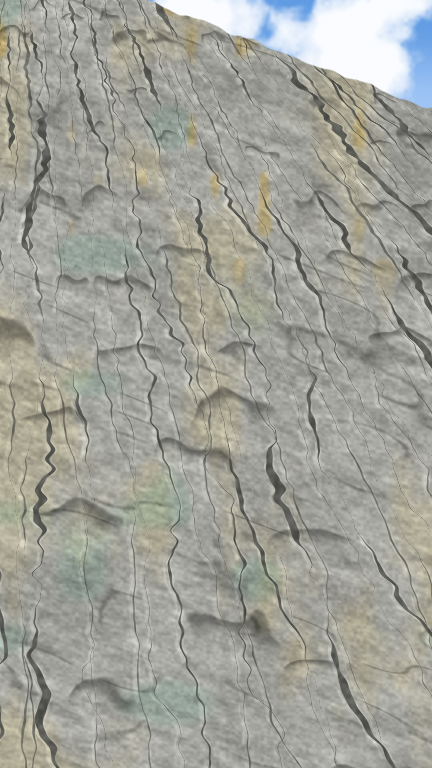
Reproduce this texture procedurally as a Shadertoy shader.

```glsl
float hash(vec2 p) {
    vec3 q = fract(p.xyx * 0.1031);
    q += dot(q, q.yzx + 33.33);
    return fract((q.x + q.y) * q.z);
}

float noise(vec2 p) {
    vec2 i = floor(p), f = fract(p);
    f = f * f * (3.0 - 2.0 * f);
    return mix(mix(hash(i), hash(i + vec2(1, 0)), f.x),
               mix(hash(i + vec2(0, 1)), hash(i + 1.0), f.x), f.y);
}

float fbm(vec2 p) {
    float sum = 0.0, gain = 0.5;
    for (int i = 0; i < 4; i++) {
        sum += gain * noise(p);
        p = p * 2.03 + 17.3;
        gain *= 0.5;
    }
    return sum;
}

// Bedding runs gently down to the right
vec2 bedding(vec2 p) {
    return mat2(0.93, 0.36, -0.36, 0.93) * p + 5.0;
}

float rockHeight(vec2 p) {
    return fbm(bedding(p) * vec2(20, 44));
}

// Broken seams fanning out down the wall: x = dark gap, y = pale chipped rim
vec2 cracks(vec2 wall, float depth, float spacing, float maxWidth, float seed) {
    vec2 result = vec2(0);
    float x = wall.x / spacing, v = wall.y + 3.0;
    for (int i = -2; i <= 2; i++) {
        float id = floor(x) + float(i);
        float row = id * 7.37 + seed;
        float center = id + 0.5 + 0.5 * (hash(vec2(id, seed)) - 0.5);
        center += 0.85 * (noise(vec2(v * 5.0, row)) - 0.5);
        center += 0.34 * (noise(vec2(v * 23.0, row + 40.0)) - 0.5);
        center += 0.16 * (noise(vec2(v * 75.0, row + 80.0)) - 0.5);
        float side = (x - center) * spacing * depth;
        float open = smoothstep(0.22, 0.95, noise(vec2(v * 9.0, row + 120.0)));
        open *= 0.35 + 0.65 * hash(vec2(id, seed + 9.0));
        float width = maxWidth * open * (0.4 + 1.1 * noise(vec2(v * 65.0, row + 160.0))) - 0.0003;
        float gap = 1.0 - smoothstep(width - 0.0008, width + 0.0011, abs(side));
        float chips = smoothstep(0.4, 0.6, noise(vec2(v * 70.0, row + 200.0 + side * 180.0)));
        float rim = 1.0 - smoothstep(0.002, 0.0065, abs(side + 0.002) - width);
        result = max(result, vec2(gap, rim * chips * smoothstep(0.0, 0.15, open)));
    }
    return result;
}

// Shallow hollows: x = shadow under the upper lip, y = lit floor
vec2 hollows(vec2 wall) {
    vec2 result = vec2(0), g = wall / 0.135;
    vec2 warp = vec2(noise(g * 4.0 + 30.0), noise(g * 4.0 + 70.0)) - 0.5;
    for (int j = -1; j <= 1; j++)
    for (int i = -1; i <= 1; i++) {
        vec2 id = floor(g) + vec2(i, j);
        vec2 jitter = vec2(hash(id + 50.0), hash(id + 90.0)) - 0.5;
        float present = step(0.42, hash(id + 130.0));
        float radius = mix(0.2, 0.42, hash(id + 170.0));
        vec2 r = (g - id - 0.5 - 0.6 * jitter + 0.3 * warp) / (radius * vec2(1.15, 0.8));
        float l = length(r);
        float lip = smoothstep(0.4, 0.93, l) * (1.0 - smoothstep(0.93, 1.08, l));
        lip *= smoothstep(0.0, 0.75, -r.y);
        float base = (1.0 - smoothstep(0.5, 1.1, l)) * smoothstep(-0.4, 0.4, r.y);
        result = max(result, present * vec2(lip, base));
    }
    return result;
}

vec3 skyColor(vec2 p) {
    vec3 blue = mix(vec3(0.62, 0.77, 0.96), vec3(0.38, 0.61, 0.89), smoothstep(0.86, 0.98, p.y));
    float left = 1.0 - length((p - vec2(0.262, 0.99)) / vec2(0.078, 0.055));
    float right = 1.0 - length((p - vec2(0.46, 0.958)) / vec2(0.1, 0.09));
    float cloud = max(left, right) + 1.3 * (fbm(p * 22.0) - 0.46);
    vec3 white = mix(vec3(0.86, 0.91, 0.98), vec3(0.98, 0.99, 1.0), smoothstep(0.1, 0.45, cloud));
    return mix(blue, white, smoothstep(-0.12, 0.2, cloud));
}

vec3 rockColor(vec2 p) {
    float depth = 1.35 - p.y;
    vec2 wall = vec2((p.x - 0.03) / depth, log(depth));
    vec2 bed = bedding(p);

    // Relief, grain and bedding lines
    float tone = 0.632 + 0.5 * (rockHeight(p) - rockHeight(p + vec2(0.0012, 0.003)));
    tone += 0.14 * (fbm(p * 9.0 + 3.0) - 0.47);
    tone += 0.09 * (noise(p * 240.0) - 0.5) + 0.07 * (noise(p * 110.0 + 9.0) - 0.5);
    float line = 1.0 - smoothstep(0.0, 0.075, abs(noise(bed * vec2(10, 42)) - 0.5));
    tone -= 0.13 * line * smoothstep(0.45, 0.7, noise(bed * vec2(16, 24) + 60.0));
    vec3 color = tone * vec3(1.005, 1.005, 0.97);

    // Tan, ochre and grey-green stains
    float tan1 = smoothstep(0.5, 0.72, fbm(p * vec2(11, 6) + 40.0));
    color *= mix(vec3(1), vec3(1.06, 1.03, 0.93), tan1);
    float ochre = smoothstep(0.74, 0.9, noise(p * vec2(32, 17) + 80.0)) * smoothstep(0.55, 0.75, p.y);
    color *= mix(vec3(1), vec3(1.04, 0.95, 0.72), ochre);
    float green = smoothstep(0.74, 0.88, noise(p * vec2(9, 12) + 21.0));
    color *= mix(vec3(1), vec3(0.9, 0.98, 0.96), green);

    vec2 hollow = hollows(wall);
    color *= 1.0 - 0.34 * hollow.x + 0.05 * hollow.y;

    vec2 wide = cracks(wall, depth, 0.068, 0.0056, 11.0);
    vec2 fine = cracks(wall, depth, 0.047, 0.0023, 57.0);
    color += 0.1 * max(wide.y, 0.7 * fine.y);
    vec3 gapColor = vec3(0.25, 0.255, 0.235) + 0.16 * noise(p * 150.0);
    return mix(color, gapColor, max(0.95 * wide.x, 0.75 * fine.x));
}

void mainImage(out vec4 fragColor, in vec2 fragCoord) {
    vec2 p = fragCoord / iResolution.y;
    float soft = 1.0 / iResolution.y;

    // Sloping skyline with a few dark tufts
    float ridge = 1.0 - 0.38 * (p.x - 0.189) + 0.006 * (noise(vec2(p.x * 60.0, 4.0)) - 0.5);
    float tuft = smoothstep(0.72, 0.95, noise(vec2(p.x * 45.0, 9.0)));
    float top = ridge + 0.007 * tuft * noise(p * 260.0);
    vec3 rock = rockColor(p);
    float scrub = tuft * smoothstep(-0.006, 0.0, p.y - ridge);
    rock = mix(rock, vec3(0.25, 0.27, 0.2), scrub);

    vec3 color = mix(skyColor(p), rock, 1.0 - smoothstep(-soft, soft, p.y - top));
    fragColor = vec4(color, 1.0);
}
```
